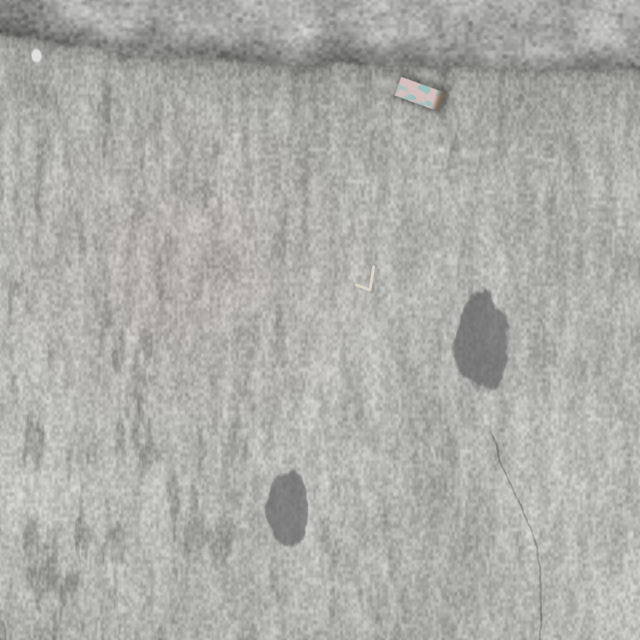
A Shadertoy shader for this texture:

```glsl
vec2 hash2(vec2 p) {
    vec3 q = fract(p.xyx * vec3(0.1031, 0.1030, 0.0973));
    q += dot(q, q.yzx + 33.33);
    return fract((q.xx + q.yz) * q.zy);
}

float noise(vec2 p) {
    vec2 i = floor(p), f = fract(p);
    f = f * f * (3.0 - 2.0 * f);
    return mix(mix(hash2(i).x, hash2(i + vec2(1, 0)).x, f.x),
               mix(hash2(i + vec2(0, 1)).x, hash2(i + 1.0).x, f.x), f.y);
}

float fbm(vec2 p) {
    float sum = 0.0, amp = 0.533;
    for (int i = 0; i < 4; i++) {
        sum += amp * noise(p);
        p = p * 2.03 + 17.3;
        amp *= 0.5;
    }
    return sum;
}

// Distance to the nearest scattered cell point
float cells(vec2 p) {
    vec2 i = floor(p), f = fract(p);
    float nearest = 2.0;
    for (int y = -1; y <= 1; y++)
        for (int x = -1; x <= 1; x++) {
            vec2 o = vec2(x, y);
            nearest = min(nearest, length(o + hash2(i + o) - f));
        }
    return nearest;
}

float segment(vec2 p, vec2 a, vec2 b) {
    vec2 ab = b - a;
    return length(p - a - ab * clamp(dot(p - a, ab) / dot(ab, ab), 0.0, 1.0));
}

float box(vec2 p, vec2 halfSize) {
    vec2 d = abs(p) - halfSize;
    return length(max(d, 0.0)) + min(max(d.x, d.y), 0.0);
}

// Ragged damp patch, 1 inside
float patchMask(vec2 uv, vec2 center, vec2 radius) {
    vec2 q = (uv - center) / radius;
    float r = length(q) + 0.5 * (fbm(uv * vec2(45, 30)) - 0.5);
    return 1.0 - smoothstep(0.88, 1.04, r);
}

vec3 pavement(vec2 uv) {
    float broad = fbm(uv * vec2(6, 4));
    float streak = fbm(uv * vec2(65, 17) + 9.0);
    float tone = 0.712 + 0.13 * (broad - 0.5) + 0.17 * (streak - 0.5);
    tone += 0.13 * (noise(uv * vec2(240, 180)) - 0.5);
    tone += 0.07 * (cells(uv * vec2(125, 85)) - 0.45);

    // Dark smears drawn downwards, denser at the lower left
    float smear = smoothstep(0.58, 0.76, fbm(uv * vec2(48, 13) + 40.0));
    tone -= smear * mix(0.13, 0.05, smoothstep(0.1, 0.8, uv.x + 0.4 * uv.y));

    // Pale scrape
    float scrape = exp(-pow((uv.y - 0.768 + 0.08 * (uv.x - 0.65)) / 0.006, 2.0));
    scrape *= smoothstep(0.63, 0.69, uv.x) * (1.0 - smoothstep(0.88, 0.94, uv.x));
    tone += 0.11 * scrape * smoothstep(0.3, 0.7, noise(uv * 45.0));

    // Hairline crack
    float crackX = 0.845 - 0.08 * smoothstep(0.1, 0.36, uv.y)
                 + 0.008 * (fbm(uv.yy * 30.0) - 0.5);
    float crack = 1.0 - smoothstep(0.0006, 0.0026, abs(uv.x - crackX));
    tone -= 0.15 * crack * (1.0 - smoothstep(0.31, 0.34, uv.y));

    vec3 color = tone * vec3(1.0, 1.0, 0.983);
    float rust = exp(-dot((uv - vec2(0.3, 0.58)) * vec2(5, 6), (uv - vec2(0.3, 0.58)) * vec2(5, 6)));
    color -= rust * (0.3 + broad) * vec3(0.015, 0.032, 0.032);

    float damp = max(patchMask(uv, vec2(0.755, 0.465), vec2(0.043, 0.078)),
                     patchMask(uv, vec2(0.45, 0.2), vec2(0.034, 0.06)));
    return mix(color, color * 0.35 + vec3(0.245, 0.245, 0.25), damp);
}

vec3 curb(vec2 uv, float height) {
    float tone = mix(0.49, 0.68, smoothstep(0.0, 0.055, height));
    tone += 0.32 * (fbm(uv * vec2(17, 22) + 5.0) - 0.5);
    tone += 0.14 * (noise(uv * 170.0) - 0.5);
    tone -= 0.16 * (1.0 - smoothstep(0.02, 0.13, uv.x));
    float pit = 1.0 - smoothstep(0.08, 0.22, cells(uv * vec2(32, 40)));
    return (tone - 0.07 * pit) * vec3(1.0, 1.0, 0.992);
}

void mainImage(out vec4 fragColor, in vec2 fragCoord) {
    vec2 uv = fragCoord / iResolution.xy;
    float edge = 0.89 + 0.06 * exp(-4.0 * uv.x) + 0.016 * (fbm(uv.xx * vec2(22, 9)) - 0.5);
    float height = uv.y - edge;

    // Ground with the shade below the curb
    float depth = max(-height, 0.0);
    vec3 color = pavement(uv) - 0.11 * exp(-depth / 0.012) - 0.085 * exp(-depth / 0.09);

    // Litter: a faded packet with a brown end
    vec2 q = uv - vec2(0.656, 0.853);
    q = mat2(0.94, 0.34, -0.34, 0.94) * q;
    q = vec2(dot(uv - vec2(0.656, 0.853), vec2(0.94, -0.34)), dot(uv - vec2(0.656, 0.853), vec2(0.34, 0.94)));
    color -= 0.22 * (1.0 - smoothstep(-0.004, 0.012, box(q - vec2(0.003, 0.002), vec2(0.036, 0.018))));
    vec3 paper = mix(vec3(0.84, 0.75, 0.74), vec3(0.62, 0.76, 0.75), smoothstep(0.45, 0.75, noise(q * 110.0)));
    paper = mix(paper, vec3(0.48, 0.41, 0.35), smoothstep(0.022, 0.034, q.x));
    color = mix(color, paper, 1.0 - smoothstep(-0.001, 0.002, box(q, vec2(0.036, 0.015))));

    // Bent straw and a pale chip
    float straw = min(segment(uv, vec2(0.557, 0.555), vec2(0.578, 0.547)),
                      segment(uv, vec2(0.578, 0.547), vec2(0.584, 0.583)));
    color = mix(color, vec3(0.87, 0.84, 0.78), 1.0 - smoothstep(0.001, 0.0035, straw));
    float chip = length((uv - vec2(0.057, 0.913)) * vec2(1.0, 0.8));
    color = mix(color, vec3(0.88), 1.0 - smoothstep(0.006, 0.01, chip));

    color = mix(color, curb(uv, height), smoothstep(-0.003, 0.004, height));
    fragColor = vec4(clamp(color, 0.0, 1.0), 1.0);
}
```
